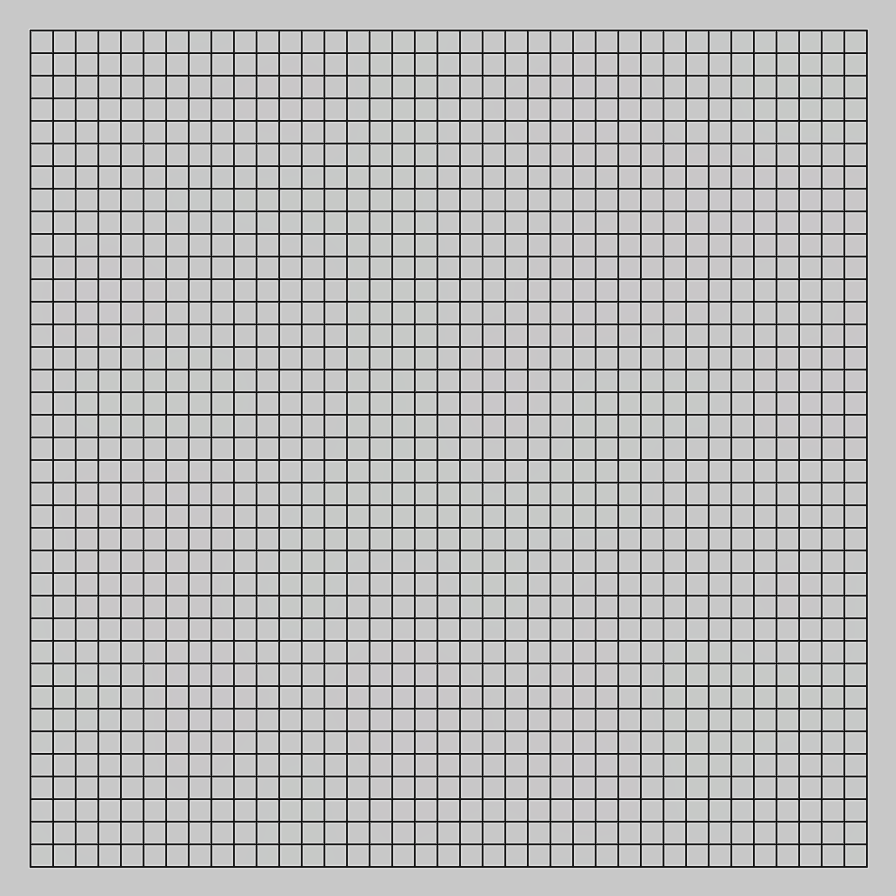
Reproduce this pattern procedurally as a Shadertoy shader.

```glsl
// Square grid of thin black lines with pale rims on a light grey ground
#define CELLS 37.0
#define PITCH 0.02523
#define GRID_CENTER vec2(0.5008, 0.4992)
#define LINE_WIDTH 0.0020
#define RIM_WIDTH 0.0015
#define GROUND_COLOR vec3(0.784)
#define RIM_COLOR vec3(0.87)
#define LINE_COLOR vec3(0.06)
#define TINT_SCALE 9.0
#define TINT_AMOUNT 0.012

float hash(vec2 p) {
    return fract(sin(dot(p, vec2(127.1, 311.7))) * 43758.5453);
}

float valueNoise(vec2 p) {
    vec2 i = floor(p), f = fract(p);
    f = f * f * (3.0 - 2.0 * f);
    float low = mix(hash(i), hash(i + vec2(1.0, 0.0)), f.x);
    float high = mix(hash(i + vec2(0.0, 1.0)), hash(i + vec2(1.0)), f.x);
    return mix(low, high, f.y);
}

// Distance to the nearest grid line, including the ends of the outer lines
float gridDistance(vec2 p) {
    vec2 g = p / PITCH + 0.5 * CELLS;
    vec2 toLine = abs(g - clamp(floor(g + 0.5), 0.0, CELLS));
    vec2 beyond = max(abs(g - 0.5 * CELLS) - 0.5 * CELLS, 0.0);
    float vertical = length(vec2(toLine.x, beyond.y));
    float horizontal = length(vec2(toLine.y, beyond.x));
    return min(vertical, horizontal) * PITCH;
}

// Smoothed coverage of a stroke with the given half width
float coverage(float dist, float halfWidth, float pixel) {
    return clamp(0.5 + (halfWidth - dist) / pixel, 0.0, 1.0);
}

void mainImage(out vec4 fragColor, in vec2 fragCoord) {
    float side = min(iResolution.x, iResolution.y);
    float pixel = 1.0 / side;
    vec2 uv = (fragCoord - 0.5 * iResolution.xy) / side + 0.5;
    float dist = gridDistance(uv - GRID_CENTER);

    // Ground with a faint green to pink drift inside the grid
    vec2 fromCenter = abs(uv - GRID_CENTER);
    float inside = step(max(fromCenter.x, fromCenter.y), 0.5 * CELLS * PITCH);
    float drift = valueNoise(uv * TINT_SCALE) - 0.5;
    vec3 color = GROUND_COLOR + inside * TINT_AMOUNT * drift * vec3(1.0, -1.0, 0.6);

    // Pale rim, then the dark line
    color = mix(color, RIM_COLOR, coverage(dist, 0.5 * LINE_WIDTH + RIM_WIDTH, pixel));
    color = mix(color, LINE_COLOR, coverage(dist, 0.5 * LINE_WIDTH, pixel));

    fragColor = vec4(color, 1.0);
}
```
